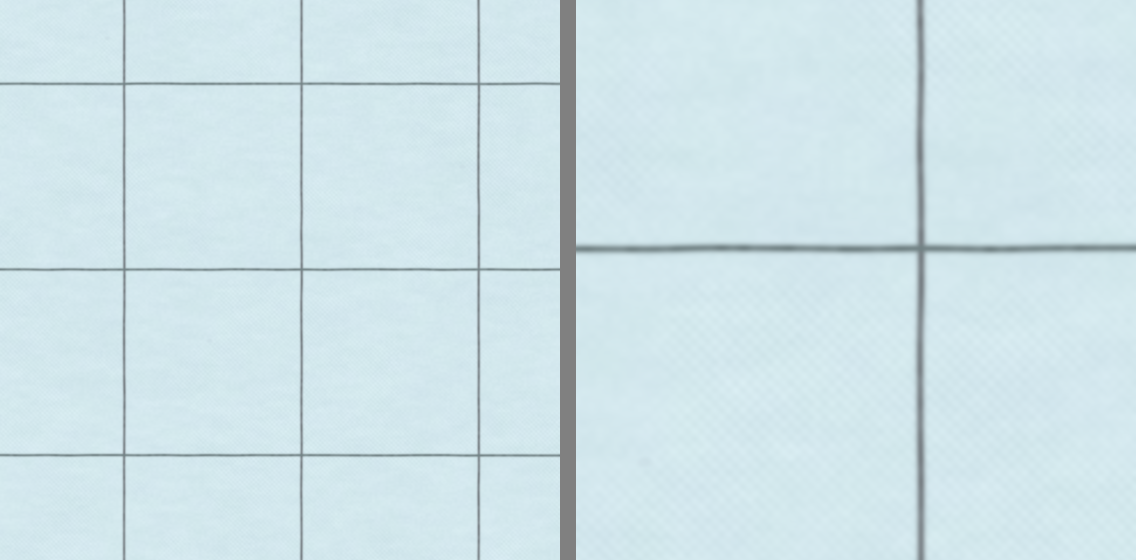
Left, the full canvas; right, a detail of the centre.
Write a Shadertoy shader that draws this pattern.

```glsl
const vec3 CLOTH = vec3(0.826, 0.908, 0.930);
const vec3 SHADE = vec3(0.790, 0.865, 0.895);
const vec3 WARP_INK = vec3(0.465, 0.495, 0.515);
const vec3 WEFT_INK = vec3(0.445, 0.510, 0.520);
const vec2 CELL = vec2(0.3164, 0.3317);
const vec2 FIRST_LINE = vec2(0.2220, 0.1870);
const float LINE_RADIUS = 0.0025;
const float TAU = 6.2831853;

float hash(vec2 p) {
    vec3 q = fract(p.xyx * 0.1031);
    q += dot(q, q.yzx + 33.33);
    return fract((q.x + q.y) * q.z);
}

float noise(vec2 p) {
    vec2 cell = floor(p), f = fract(p);
    f = f * f * (3.0 - 2.0 * f);
    float low = mix(hash(cell), hash(cell + vec2(1, 0)), f.x);
    float high = mix(hash(cell + vec2(0, 1)), hash(cell + vec2(1, 1)), f.x);
    return mix(low, high, f.y);
}

float fbm(vec2 p) {
    float sum = 0.0, gain = 0.5;
    for (int i = 0; i < 4; i++) {
        sum += gain * noise(p);
        p = p * 2.03 + 17.3;
        gain *= 0.5;
    }
    return sum / 0.9375;
}

// Signed distance to the nearest line of a regular series
float repeatDistance(float x, float first, float period) {
    return (fract((x - first) / period + 0.5) - 0.5) * period;
}

// Soft thread with uneven ink along its length
float thread(float d, float along, float seed, float pixel) {
    float wobble = (noise(vec2(along * 24.0, seed)) - 0.5) * 0.0009;
    float radius = sqrt(LINE_RADIUS * LINE_RADIUS + 0.16 * pixel * pixel);
    float ink = 0.84 + 0.16 * noise(vec2(along * 150.0, seed + 9.0));
    float offset = (d + wobble) / radius;
    return ink * exp(-offset * offset) * LINE_RADIUS / radius;
}

// Fine crossed diagonals, visible only in patches
float twill(vec2 p, float pixel) {
    float period = 0.0082;
    vec2 phase = TAU * vec2(p.x + p.y, p.x - p.y) / period;
    float visible = 1.0 - smoothstep(0.25, 0.5, pixel / period);
    float patches = smoothstep(0.35, 0.70, fbm(p * 9.0 + 4.0));
    return (0.6 * sin(phase.x) + 0.4 * sin(phase.y)) * patches * visible;
}

// Sparse small marks, at most one in each hashed tile
float flecks(vec2 p, float pixel) {
    vec2 tile = floor(p * 9.0);
    vec2 centre = 0.25 + 0.5 * vec2(hash(tile + 3.1), hash(tile + 8.7));
    float d = length((fract(p * 9.0) - centre) * vec2(0.7, 1.0)) / 9.0;
    float mark = 1.0 - smoothstep(0.001, 0.004 + pixel, d);
    return mark * step(0.95, hash(tile + 21.0));
}

vec3 fabric(vec2 p, float pixel) {
    float mottling = fbm(p * vec2(7.0, 9.0)) - 0.5;
    float slubs = fbm(p * vec2(28.0, 75.0) + 5.0) - 0.5;
    float grain = noise(p * 210.0) - 0.5;
    float light = 0.018 * mottling + 0.030 * slubs + 0.014 * grain;
    vec3 col = CLOTH + light * vec3(1.1, 0.9, 0.8);
    col += 0.009 * twill(p, pixel);
    float hue = noise(p * 40.0 + 31.0) - 0.5;
    col += hue * vec3(0.004, -0.004, 0.008);
    return mix(col, SHADE, 0.6 * flecks(p, pixel));
}

void mainImage(out vec4 fragColor, in vec2 fragCoord) {
    vec2 p = fragCoord / iResolution.y;
    float pixel = 1.0 / iResolution.y;

    // Woven ground
    vec3 col = fabric(p, pixel);

    // Grid threads
    vec2 index = floor((p - FIRST_LINE) / CELL + 0.5);
    float dx = repeatDistance(p.x, FIRST_LINE.x, CELL.x);
    float dy = repeatDistance(p.y, FIRST_LINE.y, CELL.y);
    float warp = thread(dx, p.y, index.x * 7.0 + 2.0, pixel);
    float weft = thread(dy, p.x, index.y * 7.0 + 50.0, pixel);
    col = mix(col, WARP_INK, warp);
    col = mix(col, WEFT_INK, weft);

    fragColor = vec4(clamp(col, 0.0, 1.0), 1.0);
}
```
